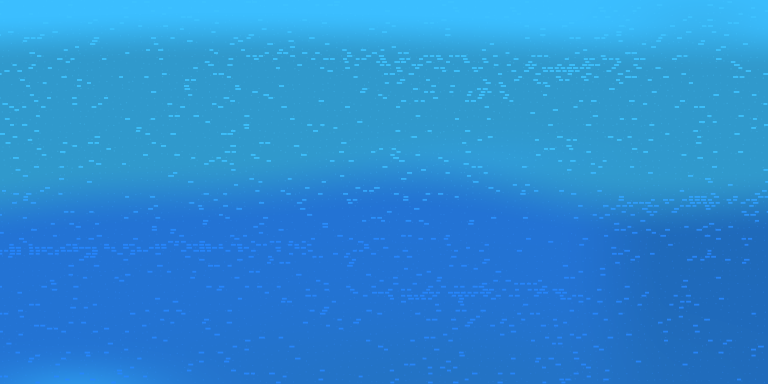
This background is drawn by a Shadertoy shader. Its source:

```glsl
float hash(vec2 cell) {
    vec3 q = fract(vec3(cell.xyx) * 0.1031);
    q += dot(q, q.yzx + 33.33);
    return fract((q.x + q.y) * q.z);
}

// Soft elliptical glow
float glow(vec2 p, vec2 center, vec2 size) {
    vec2 d = (p - center) / size;
    return exp(-dot(d, d));
}

// Horizontal streak with soft ends
float streak(vec2 p, float left, float right, float height, float width) {
    float span = smoothstep(left - 0.08, left + 0.08, p.x)
               * (1.0 - smoothstep(right - 0.08, right + 0.08, p.x));
    float d = (p.y - height) / width;
    return span * exp(-d * d);
}

vec3 waterColor(vec2 p) {
    // Wavy border between the teal and blue layers
    float border = 0.5 + 0.035 * sin(3.2 * p.x - 1.4) + 0.012 * sin(7.0 * p.x);
    vec3 deep = vec3(0.137, 0.45, 0.83);
    deep = mix(deep, vec3(0.12, 0.41, 0.72), 0.9 * smoothstep(1.45, 1.75, p.x));
    deep = mix(deep, vec3(0.14, 0.45, 0.75), 0.75 * glow(p, vec2(1.15, 0.0), vec2(0.7, 0.17)));
    deep = mix(deep, vec3(0.18, 0.62, 0.94), 0.8 * glow(p, vec2(0.2, -0.02), vec2(0.23, 0.07)));

    vec3 teal = vec3(0.19, 0.60, 0.80);
    teal = mix(teal, vec3(0.19, 0.62, 0.87), 0.6 * glow(p, vec2(1.25, 0.58), vec2(0.3, 0.06)));
    vec3 color = mix(deep, teal, smoothstep(border - 0.09, border + 0.08, p.y));

    // Bright surface, dimmer toward the right
    float surface = smoothstep(0.83, 0.96, p.y - 0.015 * sin(2.5 * p.x));
    surface *= 1.0 - 0.3 * glow(p, vec2(1.83, 0.9), vec2(0.18, 0.1));
    return mix(color, vec3(0.23, 0.745, 1.0), surface);
}

float dashDensity(vec2 p) {
    float clumps = sin(9.0 * p.x + 3.0 * sin(5.0 * p.y)) * sin(13.0 * p.y + 4.0 * p.x);
    float density = 0.065 + 0.03 * clumps;
    density += 0.32 * streak(p, 0.6, 1.55, 0.865 - 0.05 * (p.x - 0.6), 0.023);
    density += 0.20 * streak(p, 1.15, 1.72, 0.81 + 0.05 * sin(5.0 * p.x - 7.5), 0.035);
    density += 0.60 * streak(p, 1.6, 2.2, 0.464 + 0.05 * (p.x - 1.6), 0.013);
    density += 0.60 * streak(p, -0.2, 0.66, 0.347 + 0.025 * p.x, 0.014);
    density += 0.18 * streak(p, 0.6, 1.05, 0.36, 0.035);
    density += 0.50 * streak(p, 0.98, 1.54, 0.236, 0.016);
    return density;
}

// Short dashes scattered in staggered rows
float dashes(vec2 p, float pixel) {
    vec2 size = vec2(0.0165, 0.0078);
    float row = floor(p.y / size.y);
    p.x += size.x * hash(vec2(row, 7.0));
    vec2 cell = vec2(floor(p.x / size.x), row);
    vec2 center = (cell + 0.5) * size;
    vec2 halfSize = vec2(0.005 + 0.0025 * hash(cell + 31.0), 0.0024);
    vec2 d = abs(p - center) - halfSize;
    vec2 cover = 1.0 - smoothstep(-0.5 * pixel, 0.5 * pixel, d);
    return cover.x * cover.y * step(hash(cell + 3.0), dashDensity(center));
}

// Faint fine specks
float specks(vec2 p, float pixel) {
    vec2 grid = p / 0.018;
    vec2 cell = floor(grid);
    vec2 offset = vec2(hash(cell + 11.0), hash(cell + 47.0)) - 0.5;
    float d = length(fract(grid) - 0.5 - 0.6 * offset) * 0.018;
    float dot_ = 1.0 - smoothstep(0.0017 - 0.5 * pixel, 0.0017 + 0.5 * pixel, d);
    return dot_ * hash(cell + 83.0);
}

void mainImage(out vec4 fragColor, in vec2 fragCoord) {
    vec2 p = fragCoord / iResolution.y;
    p.x *= 2.0 * iResolution.y / iResolution.x;
    float pixel = 1.0 / iResolution.y;

    vec3 color = waterColor(p);
    vec3 dashColor = mix(vec3(0.15, 0.53, 1.0), vec3(0.24, 0.76, 1.0),
                         smoothstep(0.36, 0.62, p.y));
    color = mix(color, dashColor + 0.03, 0.25 * specks(p, pixel));
    color = mix(color, dashColor, 0.9 * dashes(p, pixel));
    fragColor = vec4(color, 1.0);
}
```
